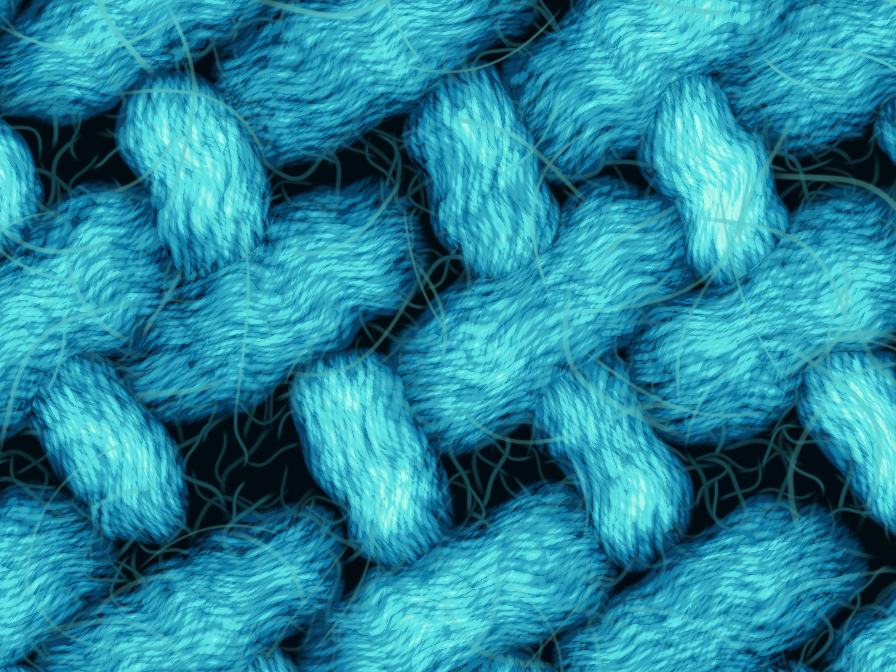
A WebGL 1 fragment shader for this texture:

```glsl
precision highp float;
// Macro view of a blue woven wool: slanted yarns, steep crossing knots, dark gaps and stray hairs.
uniform vec2 u_resolution;

#define PITCH vec2(0.377, 0.44)   // spacing of repeats, canvas height = 1
#define ROW_SHIFT 0.14            // sideways shift of each row
#define ORIGIN vec2(0.175, 0.32)  // centre of one knot
#define YARN_RADIUS 0.112
#define KNOT_RADIUS 0.086
#define TUCK 0.38                 // how far yarn ends sink into shadow
#define FIBRE_CONTRAST 1.0
#define JITTER 0.06
#define HAIR_COUNT 70
#define HAIR_COLOR vec3(0.32, 0.72, 0.72)
#define FUZZ_COLOR vec3(0.12, 0.43, 0.48)

const vec3 INK = vec3(0.005, 0.045, 0.07);
const vec3 DEEP = vec3(0.02, 0.26, 0.40);
const vec3 BLUE = vec3(0.05, 0.49, 0.65);
const vec3 AQUA = vec3(0.18, 0.66, 0.76);
const vec3 PALE = vec3(0.34, 0.88, 0.89);
const vec3 GLINT = vec3(0.66, 0.97, 0.92);

vec2 hash2(vec2 p) {
  return fract(sin(vec2(dot(p, vec2(127.1, 311.7)), dot(p, vec2(269.5, 183.3)))) * 43758.5);
}

vec2 rotate(vec2 p, float angle) {
  float c = cos(angle), s = sin(angle);
  return vec2(c * p.x + s * p.y, c * p.y - s * p.x);
}

// Cellular noise: distance to the nearest point, with a random value of that cell.
vec2 cellular(vec2 p) {
  vec2 cell = floor(p), f = p - cell;
  vec2 nearest = vec2(9.0, 0.0);
  for (int j = -1; j <= 1; j++)
    for (int i = -1; i <= 1; i++) {
      vec2 o = vec2(float(i), float(j));
      vec2 h = hash2(cell + o);
      float d = length(o + h - f);
      if (d < nearest.x) nearest = vec2(d, fract(h.x * 7.0 + h.y * 3.0));
    }
  return nearest;
}

float waves(vec2 p) {
  return sin(p.x + 1.7 * sin(p.y * 0.8)) * sin(p.y * 1.1 + 1.3 * sin(p.x * 0.7 + 2.0));
}

// Keeps the highest yarn: surface = (along, across, height, seed).
void addYarn(vec2 q, float angle, float halfLength, float radius, float gain, float seed, inout vec4 surface) {
  vec2 uv = rotate(q, angle);
  float d = length(vec2(max(abs(uv.x) - halfLength, 0.0), uv.y)) / radius;
  float tuck = 1.0 - TUCK * smoothstep(0.35, 1.0, abs(uv.x) / (halfLength + radius));
  float height = gain * tuck * pow(max(1.0 - d * d, 0.0), 0.72);
  if (height > surface.z) surface = vec4(uv, height, seed);
}

vec4 weave(vec2 p) {
  vec4 surface = vec4(p, 0.0, 0.0);
  vec2 q = p - ORIGIN;
  vec2 base = floor(vec2(q.x - q.y * ROW_SHIFT / PITCH.y, q.y) / PITCH);
  for (int j = -1; j <= 1; j++)
    for (int i = -1; i <= 1; i++) {
      vec2 id = base + vec2(float(i), float(j));
      vec2 r = hash2(id + 3.0), s = hash2(id + 17.0);
      vec2 local = q - id * PITCH - vec2(id.y * ROW_SHIFT, 0.0) - (r - 0.5) * JITTER;
      float size = 0.90 + 0.2 * s.x;
      addYarn(local - vec2(0.25, 0.21), 0.60 + 0.2 * (s.y - 0.5), 0.15, YARN_RADIUS * size, 1.0, r.x * 40.0, surface);
      addYarn(local, -1.08 + 0.3 * (r.y - 0.5), 0.085, KNOT_RADIUS * size, 1.22, s.x * 40.0 + 50.0, surface);
    }
  return surface;
}

// Short strands lying along a yarn in two crossing layers, with dark slits.
float fibres(vec2 uv, float seed) {
  uv.y += 0.005 * sin(uv.x * 24.0 + seed);
  vec2 a = cellular((uv + vec2(0.0, uv.x * 0.30)) * vec2(24.0, 110.0) + seed);
  vec2 b = cellular((uv - vec2(0.0, uv.x * 0.28)) * vec2(36.0, 150.0) + seed * 2.0);
  float strand = 0.45 * (1.0 - a.x) + 0.25 * a.y + 0.25 * (1.0 - b.x) + 0.15 * b.y;
  return strand - 0.28 * smoothstep(0.84, 0.92, b.y) * (1.0 - smoothstep(0.2, 0.5, b.x));
}

vec3 woolRamp(float t) {
  vec3 c = mix(INK, DEEP, smoothstep(0.05, 0.26, t));
  c = mix(c, BLUE, smoothstep(0.29, 0.48, t));
  c = mix(c, AQUA, smoothstep(0.50, 0.70, t));
  c = mix(c, PALE, smoothstep(0.73, 0.95, t));
  return mix(c, GLINT, smoothstep(1.0, 1.30, t));
}

// Coverage of a thin line bent by a parabola and a sine.
float curl(vec2 q, float curve, float k, float phase, float amp, float span, float width, float pixel) {
  float y = q.y - curve * q.x * q.x - amp * sin(k * q.x + phase);
  float slope = 2.0 * curve * q.x + amp * k * cos(k * q.x + phase);
  float d = abs(y) * inversesqrt(1.0 + slope * slope);
  float ends = 1.0 - smoothstep(span * 0.65, span, abs(q.x));
  return (1.0 - smoothstep(width * 0.4, width + pixel, d)) * ends;
}

// Long stray hair number n.
float hair(vec2 p, float n, float pixel) {
  vec2 place = hash2(vec2(n, 5.0)), form = hash2(vec2(n, 23.0)), bend = hash2(vec2(n, 71.0));
  vec2 q = rotate(p - place * vec2(1.4, 1.05), form.x * 6.283);
  float width = mix(0.0018, 0.0055, bend.x * bend.x);
  return curl(q, (bend.y - 0.5) * 7.0, mix(9.0, 24.0, bend.x), bend.y * 6.283, 0.011,
              mix(0.06, 0.18, form.y), width, pixel) * mix(0.45, 0.9, place.y);
}

// Dense short curls, one to each cell of a grid.
float fuzz(vec2 p, float scale, float pixel) {
  vec2 cell = floor(p * scale), f = p * scale - cell;
  float cover = 0.0;
  for (int j = -1; j <= 1; j++)
    for (int i = -1; i <= 1; i++) {
      vec2 o = vec2(float(i), float(j));
      vec2 h = hash2(cell + o + scale), g = hash2(cell + o + 41.0);
      float line = curl(rotate(f - o - h, g.x * 6.283), (g.y - 0.5) * 2.0, 4.0, h.x * 6.283, 0.12, 0.9, 0.05, pixel * scale);
      cover = max(cover, line * (0.4 + 0.6 * h.y));
    }
  return cover;
}

void main() {
  float pixel = 1.0 / u_resolution.y;
  vec2 p = gl_FragCoord.xy * pixel;

  // Soft, irregular yarn outlines
  vec2 bent = p + 0.014 * vec2(waves(p * 17.0), waves(p.yx * 21.0 + 4.0));
  vec4 yarn = weave(bent);

  // Rounded shading, fibre relief and uneven light
  float relief = FIBRE_CONTRAST * (fibres(yarn.xy, yarn.w) - 0.54);
  float light = 0.80 + 0.16 * waves(p * 8.0 + 1.0) + 0.08 * waves(p * 21.0);
  float tone = yarn.z * light + relief * smoothstep(0.0, 0.6, yarn.z);
  vec3 color = woolRamp(tone);

  // Fuzz, mostly in the shadows, then stray hairs
  float body = smoothstep(0.1, 0.9, yarn.z);
  float cover = max(fuzz(p, 13.0, pixel), fuzz(p + 3.7, 19.0, pixel));
  color = mix(color, mix(FUZZ_COLOR, HAIR_COLOR, body), cover * mix(0.7, 0.2, body));
  for (int i = 0; i < HAIR_COUNT; i++)
    color = mix(color, HAIR_COLOR * mix(0.65, 1.1, body), hair(p, float(i) + 1.0, pixel));

  gl_FragColor = vec4(color, 1.0);
}
```
